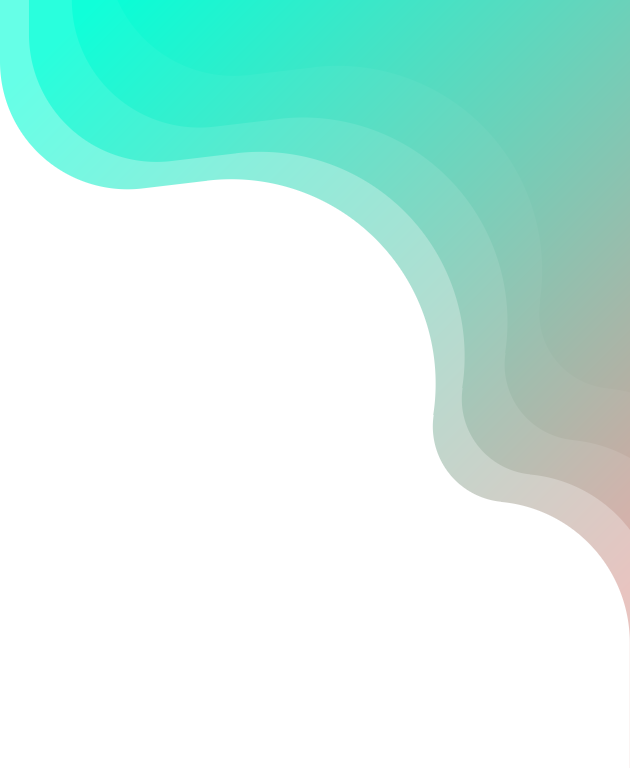
Give the GLSL for this background, as a WebGL 2 fragment shader.

```glsl
#version 300 es
precision highp float;
// Layered translucent waves in a mint-to-rose gradient, filling the upper right of a white page.
uniform vec2 u_resolution;
out vec4 fragColor;

float cross2(vec2 a, vec2 b) {
    return a.x * b.y - a.y * b.x;
}

// Signed distance to the wavy edge, positive on the coloured side.
// The edge is a chain of tangent arcs; each sector uses its own circle.
float waveDistance(vec2 p) {
    vec2 bay = vec2(0.2025, 0.098);
    vec2 hill = vec2(0.367, 0.609);
    vec2 notch = vec2(0.807, 0.677);
    vec2 foot = vec2(0.775, 1.0205);

    // Lower half: small notch, then the foot running straight down.
    if (cross2(notch - hill, p - hill) > 0.0) {
        if (cross2(foot - notch, p - notch) > 0.0) return 0.120 - length(p - notch);
        vec2 q = p - foot;
        return length(vec2(q.x, min(q.y, 0.0))) - 0.2247;
    }

    // Upper half: round bay, straight bridge, large hill.
    vec2 normal = normalize(vec2(0.118, 0.993));
    vec2 along = vec2(normal.y, -normal.x);
    vec2 q = p - bay;
    if (dot(q, along) < 0.0) return 0.2025 - length(vec2(q.x, max(q.y, 0.0)));
    if (dot(p - hill, along) < 0.0) return 0.2025 - dot(q, normal);
    return length(p - hill) - 0.3245;
}

void main() {
    // Canvas widths, measured down from the upper left corner.
    vec2 p = vec2(gl_FragCoord.x, u_resolution.y - gl_FragCoord.y) / u_resolution.x;

    // Diagonal gradient shared by every layer.
    float slope = clamp((p.x + p.y - 0.158) / 1.776, 0.0, 1.0);
    vec3 tint = mix(vec3(0.0, 1.0, 0.84), vec3(0.85, 0.615, 0.59), slope);

    // Each layer is the same wave, moved towards the upper right.
    vec2 shifts[4] = vec2[4](vec2(0.0), vec2(0.046, -0.0435),
                             vec2(0.114, -0.098), vec2(0.169, -0.180));
    vec3 color = vec3(1.0);
    for (int i = 0; i < 4; i++) {
        float coverage = clamp(waveDistance(p - shifts[i]) * u_resolution.x + 0.5, 0.0, 1.0);
        color = mix(color, tint, 0.6 * coverage);
    }
    fragColor = vec4(color, 1.0);
}
```
